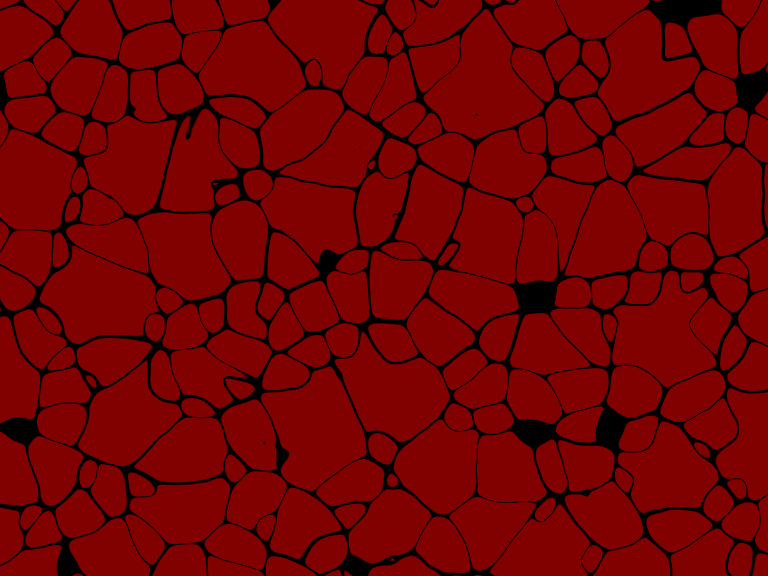
A WebGL 1 fragment shader for this pattern:

```glsl
precision highp float;
// Packed dark red grains with thin black boundaries and scattered concave pores.

uniform vec2 u_resolution;

#define ROWS 13.5             // seed cells per canvas height
#define GRAIN_COLOR vec3(0.505, 0.0, 0.0)
#define GAP_COLOR vec3(0.0)
#define MAX_GROWTH 1.15       // extra radius of the largest grains
#define PORE_SHARE 0.10       // fraction of seeds that become pores
#define PORE_GROWTH -0.16     // negative radius makes pores concave
#define CORNER_SHARPNESS 19.0 // higher gives tighter grain corners
#define GAP_MIN 0.010         // half width of the thinnest boundary
#define GAP_RANGE 0.030       // extra half width of the widest boundary
#define WARP 0.32             // irregularity of the grain outlines

float hash(vec2 p) {
  return fract(sin(dot(p, vec2(127.1, 311.7))) * 43758.5453);
}

vec2 hash2(vec2 p) {
  return vec2(hash(p), hash(p + vec2(37.3, 91.7)));
}

vec2 noise2(vec2 p) {
  vec2 i = floor(p);
  vec2 f = fract(p);
  f = f * f * (3.0 - 2.0 * f);
  vec2 low = mix(hash2(i), hash2(i + vec2(1.0, 0.0)), f.x);
  vec2 high = mix(hash2(i + vec2(0.0, 1.0)), hash2(i + vec2(1.0, 1.0)), f.x);
  return mix(low, high, f.y) - 0.5;
}

bool isPore(vec2 cell) {
  return hash(cell + vec2(11.9, 53.2)) < PORE_SHARE;
}

// Additive weight of a seed: few large grains, many small ones.
float growth(vec2 cell) {
  float h = hash(cell + vec2(71.4, 5.8));
  return isPore(cell) ? PORE_GROWTH : MAX_GROWTH * h * h * h;
}

// Vector from a seed to p.
vec2 fromSeed(vec2 p, vec2 cell) {
  return p - cell - hash2(cell);
}

// Signed distance inside the owning grain, with rounded corners.
float grainDistance(vec2 p) {
  vec2 base = floor(p);
  vec2 owner = base;
  float nearest = 100.0;

  // Find the grain that owns this point.
  for (int y = -2; y <= 2; y++) {
    for (int x = -2; x <= 2; x++) {
      vec2 cell = base + vec2(float(x), float(y));
      float d = length(fromSeed(p, cell)) - growth(cell);
      if (d < nearest) {
        nearest = d;
        owner = cell;
      }
    }
  }
  if (isPore(owner)) return -1.0;

  // Blend the distances to all of its boundaries with a smooth minimum.
  vec2 ownerDir = normalize(fromSeed(p, owner) + 1e-5);
  float blend = 1e-9;
  for (int y = -2; y <= 2; y++) {
    for (int x = -2; x <= 2; x++) {
      vec2 cell = base + vec2(float(x), float(y));
      vec2 offset = cell - owner;
      if (dot(offset, offset) > 0.5) {
        vec2 v = fromSeed(p, cell);
        float difference = length(v) - growth(cell) - nearest;
        float slope = length(normalize(v + 1e-5) - ownerDir);
        float pairHash = hash(cell + owner + vec2(19.6, 43.1));
        float gap = GAP_MIN + GAP_RANGE * pairHash * pairHash;
        float edge = difference / max(slope, 0.15) - gap;
        blend += exp(-CORNER_SHARPNESS * edge);
      }
    }
  }
  return -log(blend) / CORNER_SHARPNESS;
}

void main() {
  vec2 p = gl_FragCoord.xy / u_resolution.y * ROWS + vec2(40.0, 23.0);
  p += WARP * noise2(p * 0.8) + 0.16 * WARP * noise2(p * 3.1);

  // Antialias over one pixel, measured in seed cells.
  float pixel = ROWS / u_resolution.y;
  float coverage = clamp(grainDistance(p) / pixel + 0.5, 0.0, 1.0);
  gl_FragColor = vec4(mix(GAP_COLOR, GRAIN_COLOR, coverage), 1.0);
}
```
